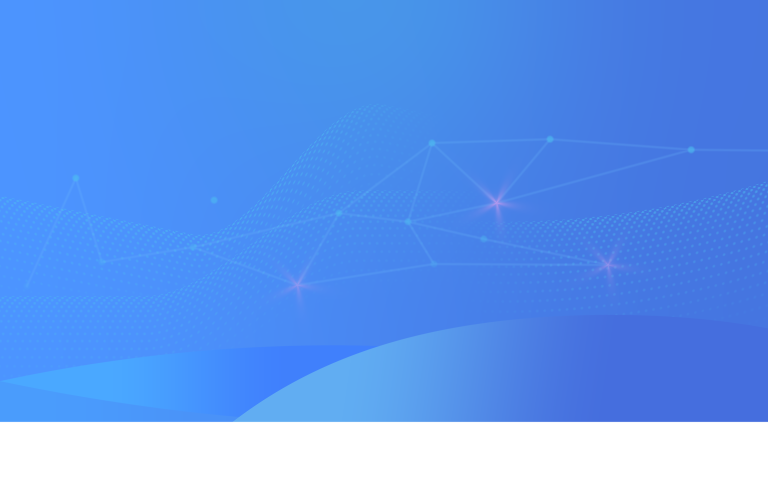
Give the GLSL for this background, as a Shadertoy shader.

```glsl
// Blue banner with dotted waves, a glowing node network and smooth hills over a white strip.
#define FLOOR_Y 0.121
#define DOT_PITCH 0.0155
#define DOT_RADIUS 0.0026
#define LINK_WIDTH 0.0045
#define LINK_ALPHA 0.17
#define NODE_RADIUS 0.008
#define CYAN vec3(0.30, 0.75, 0.94)
#define PINK vec3(0.76, 0.60, 0.93)

const vec2 NODES[16] = vec2[16](
    vec2(0.158, 0.629), vec2(0.446, 0.583), vec2(0.706, 0.556), vec2(0.900, 0.702),
    vec2(1.146, 0.710), vec2(1.440, 0.688), vec2(1.035, 0.577), vec2(0.850, 0.538),
    vec2(0.904, 0.450), vec2(0.212, 0.454), vec2(0.402, 0.485), vec2(0.620, 0.406),
    vec2(1.267, 0.448), vec2(1.008, 0.502), vec2(0.056, 0.404), vec2(1.640, 0.686));

// One walk through the network; each neighbouring pair is a link
const int WALK[29] = int[29](15, 5, 4, 6, 5, 6, 3, 4, 3, 7, 6, 7, 13, 12, 8,
    7, 2, 3, 2, 11, 8, 11, 10, 2, 10, 9, 0, 14, 14);

float below(float y, float edge) {
    float aa = 0.75 / iResolution.y;
    return 1.0 - smoothstep(-aa, aa, y - edge);
}

float segmentDistance(vec2 p, vec2 a, vec2 b) {
    vec2 ab = b - a;
    float t = clamp(dot(p - a, ab) / max(dot(ab, ab), 1e-5), 0.0, 1.0);
    return length(p - a - ab * t);
}

// Rows of dots hanging under a ridge, packed more tightly near it
float dottedWave(vec2 p, float ridge, float reach) {
    float depth = ridge - p.y;
    float root = sqrt(max(depth, 0.0) + 0.002);
    float row = root * 40.0;
    vec2 cell = vec2(p.x / DOT_PITCH + 0.37 * floor(row), row);
    vec2 offset = (fract(cell) - 0.5) * vec2(DOT_PITCH, root / 20.0);
    float aa = 1.0 / iResolution.y;
    float dotMask = 1.0 - smoothstep(DOT_RADIUS - aa, DOT_RADIUS + aa, length(offset));
    float fade = smoothstep(0.0, 0.004, depth) * (1.0 - smoothstep(0.3 * reach, reach, depth));
    return dotMask * fade * (0.55 + 0.45 * exp(-depth * 25.0));
}

float dottedWaves(vec2 p) {
    float x = p.x;
    float leftRidge = 0.594 - 0.2 * x + 0.35 * smoothstep(0.4, 0.8, x);
    float foldRidge = 0.385 + 0.22 * smoothstep(0.3, 0.75, x);
    float rightRidge = 0.54 + 0.28 * (x - 1.05) * (x - 1.05);
    float left = dottedWave(p, leftRidge, 0.28) * (1.0 - smoothstep(0.6, 0.95, x));
    left *= smoothstep(-0.02, 0.03, p.y - foldRidge);
    float fold = dottedWave(p, foldRidge, 0.24) * (1.0 - smoothstep(0.7, 1.05, x));
    float right = dottedWave(p, rightRidge, 0.32) * smoothstep(0.92, 1.25, x);
    return max(max(left, 0.8 * fold), right);
}

vec3 sky(vec2 p) {
    float across = smoothstep(0.0, 1.55, p.x + 0.1 * (p.y - 0.5));
    vec3 col = mix(vec3(0.30, 0.58, 1.0), vec3(0.27, 0.46, 0.88), across);
    float glow = exp(-6.0 * dot(p - vec2(0.76, 1.02), p - vec2(0.76, 1.02)));
    return mix(col, vec3(0.28, 0.61, 0.91), 0.75 * glow);
}

vec3 addNetwork(vec3 col, vec2 p) {
    float link = 0.0;
    for (int i = 0; i < 28; i++) {
        float d = segmentDistance(p, NODES[WALK[i]], NODES[WALK[i + 1]]);
        link = max(link, 1.0 - smoothstep(0.0, LINK_WIDTH, d));
    }
    col = mix(col, vec3(0.42, 0.73, 0.98), LINK_ALPHA * 1.3 * link);
    for (int i = 0; i < 15; i++) {
        vec2 q = p - NODES[i];
        float r = length(q);
        if (i == 6 || i == 11 || i == 12) {
            // Pink stars with uneven rays
            float angle = atan(q.y, q.x + 1e-6);
            float rays = 0.35 + 0.65 * pow(abs(cos(2.5 * angle + 0.4)), 5.0);
            float star = exp(-r / (0.022 * rays));
            col = mix(col, PINK, star * (i == 6 ? 0.95 : 0.6));
        } else {
            float node = 1.0 - smoothstep(0.5 * NODE_RADIUS, 1.2 * NODE_RADIUS, r);
            col = mix(col, CYAN, 0.6 * node * smoothstep(0.3, 0.65, p.y));
        }
    }
    return col;
}

vec3 addHills(vec3 col, vec2 p) {
    float x = p.x;
    // Pale ground and the leaf-shaped slope at the left
    float leafTop = 0.206 + 0.215 * x - 0.155 * x * x;
    float leafBottom = 0.206 - 0.21 * x + 0.12 * x * x;
    vec3 leaf = mix(vec3(0.29, 0.66, 1.0), vec3(0.25, 0.50, 0.99), smoothstep(0.2, 0.62, x));
    vec3 ground = mix(vec3(0.29, 0.61, 0.99), vec3(0.29, 0.57, 0.97), smoothstep(0.1, 0.5, x));
    col = mix(col, leaf, below(p.y, leafTop));
    col = mix(col, ground, below(p.y, leafBottom));
    // Large hill at the right
    float d2 = (x - 1.27) * (x - 1.27);
    float hillTop = 0.344 - 0.235 * d2 - 0.205 * d2 * d2;
    vec3 hill = mix(vec3(0.38, 0.68, 0.95), vec3(0.27, 0.43, 0.87),
        smoothstep(0.68, 1.3, x + 0.15 * (0.2 - p.y)));
    return mix(col, hill, below(p.y, hillTop));
}

void mainImage(out vec4 fragColor, in vec2 fragCoord) {
    vec2 p = fragCoord / iResolution.y;
    vec3 col = sky(p);
    col = mix(col, CYAN, 0.55 * dottedWaves(p));
    col = addNetwork(col, p);
    col = addHills(col, p);
    col = mix(col, vec3(1.0), below(p.y, FLOOR_Y));
    fragColor = vec4(col, 1.0);
}
```
